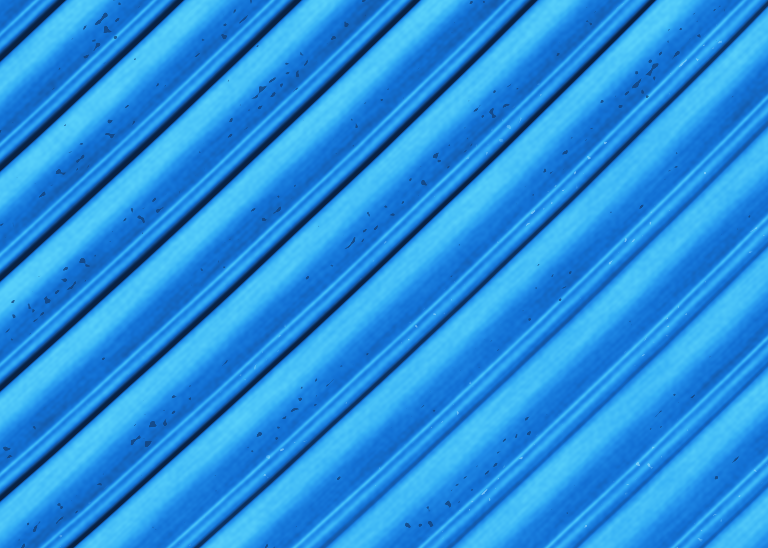
Write a Shadertoy shader that draws this texture.

```glsl
// Diagonal rows of glossy blue painted metal ribs with dark grooves, lips and pitted wear.

const vec3 GROOVE = vec3(0.03, 0.11, 0.22);
const vec3 DEEP   = vec3(0.08, 0.32, 0.60);
const vec3 SHADE  = vec3(0.07, 0.44, 0.83);
const vec3 BODY   = vec3(0.13, 0.56, 0.92);
const vec3 LIT    = vec3(0.21, 0.69, 0.96);
const vec3 PALE   = vec3(0.34, 0.81, 0.98);
const vec3 PIT    = vec3(0.08, 0.25, 0.46);
const vec3 CHIP   = vec3(0.62, 0.86, 0.98);

float hash(vec2 p) {
    vec3 q = fract(vec3(p.xyx) * 0.1031);
    q += dot(q, q.yzx + 33.33);
    return fract((q.x + q.y) * q.z);
}

vec2 gradientAt(vec2 cell) {
    float angle = 6.2832 * hash(cell);
    return vec2(cos(angle), sin(angle));
}

float gradientNoise(vec2 p) {
    vec2 i = floor(p), f = fract(p);
    vec2 w = f * f * f * (f * (f * 6.0 - 15.0) + 10.0);
    vec2 e = vec2(1.0, 0.0);
    float a = dot(gradientAt(i), f);
    float b = dot(gradientAt(i + e.xy), f - e.xy);
    float c = dot(gradientAt(i + e.yx), f - e.yx);
    float d = dot(gradientAt(i + e.xx), f - e.xx);
    return mix(mix(a, b, w.x), mix(c, d, w.x), w.y);
}

float bump(float x, float center, float width) {
    float t = (x - center) / width;
    return exp(-t * t);
}

float band(float x, float lo, float hi, float soft) {
    return smoothstep(lo - soft, lo + soft, x) * (1.0 - smoothstep(hi - soft, hi + soft, x));
}

// Paint colour from black groove (0) to highlight (1)
vec3 paintRamp(float s) {
    s = clamp(s, 0.0, 1.0) * 5.0;
    vec3 c = mix(GROOVE, DEEP, clamp(s, 0.0, 1.0));
    c = mix(c, SHADE, clamp(s - 1.0, 0.0, 1.0));
    c = mix(c, BODY, clamp(s - 2.0, 0.0, 1.0));
    c = mix(c, LIT, clamp(s - 3.0, 0.0, 1.0));
    return mix(c, PALE, clamp(s - 4.0, 0.0, 1.0));
}

// Rib count across the canvas; the product term fans the ribs slightly
float ribPhase(vec2 uv) {
    return -0.55 + 6.51 * uv.x + 4.98 * uv.y - 0.42 * uv.x * uv.y;
}

// Brightness across one rib: broad roll, shaded flank, two lips
float ribProfile(float f, float depth) {
    float roll = smoothstep(-0.02, 0.11, f) * (1.0 - smoothstep(0.24, 0.54, f));
    float s = mix(0.45, 0.40, depth) + mix(0.44, 0.55, depth) * roll;
    s -= 0.07 * bump(f, 0.67, 0.07);
    s += 0.42 * bump(f, 0.765, 0.024);
    return s + 0.34 * bump(f, 0.865, 0.042);
}

// Groove with a soft upper side and a crisp lower edge
float grooveMask(float d, float depth, float px) {
    float width = mix(0.05, 0.12, depth);
    float upper = smoothstep(-width, -0.25 * width, d);
    return upper * (1.0 - smoothstep(0.0, 0.012 + px, d));
}

// Small flecks where fine noise passes a threshold
float flecks(vec2 p, float threshold) {
    return smoothstep(threshold, threshold + 0.10, gradientNoise(p));
}

void mainImage(out vec4 fragColor, in vec2 fragCoord) {
    vec2 uv = fragCoord / iResolution.xy;
    uv.y = 1.0 - uv.y;
    vec2 p = vec2(uv.x * 1.4, uv.y);
    vec2 axis = normalize(vec2(1.0, -0.95));
    vec2 q = vec2(dot(p, axis), dot(p, vec2(-axis.y, axis.x)));

    float phase = ribPhase(uv);
    float px = fwidth(phase);
    phase += 0.008 * gradientNoise(q * vec2(5.0, 9.0));
    float f = fract(phase);
    float d = phase - round(phase);
    float rib = floor(phase);
    float depth = 1.0 - smoothstep(2.0, 8.5, phase);

    // Rib relief, with uneven gloss along each rib
    float s = ribProfile(f, depth);
    s += 0.05 * (hash(vec2(rib, 7.0)) - 0.5) * band(f, 0.1, 0.9, 0.1);
    s += 0.09 * gradientNoise(q * vec2(4.0, 16.0) + 3.0);
    s += 0.07 * gradientNoise(q * vec2(16.0, 130.0));
    s += 0.06 * gradientNoise(q * 95.0 + 11.0);
    float grooveStrength = mix(0.35, 1.0, smoothstep(0.05, 0.45, depth));
    s = mix(s, 0.02, grooveStrength * grooveMask(d, depth, px));
    vec3 color = paintRamp(s);

    // Clustered pits, mostly on the shaded flank
    float cluster = gradientNoise(q * 6.0 + 20.0);
    float flank = band(f, 0.42, 0.72, 0.08);
    float pitLimit = 0.60 - 0.22 * flank - 0.28 * cluster + 0.10 * (1.0 - depth);
    color = mix(color, PIT, 0.75 * flecks(q * vec2(62.0, 95.0), pitLimit));

    // Sparse pale chips along the lips
    float lip = band(f, 0.74, 0.92, 0.04) * smoothstep(3.5, 6.0, phase);
    float chipLimit = 0.46 - 0.30 * gradientNoise(q * 5.0 + 41.0);
    color = mix(color, CHIP, 0.6 * lip * flecks(q * vec2(75.0, 110.0) + 60.0, chipLimit));

    fragColor = vec4(color, 1.0);
}
```
